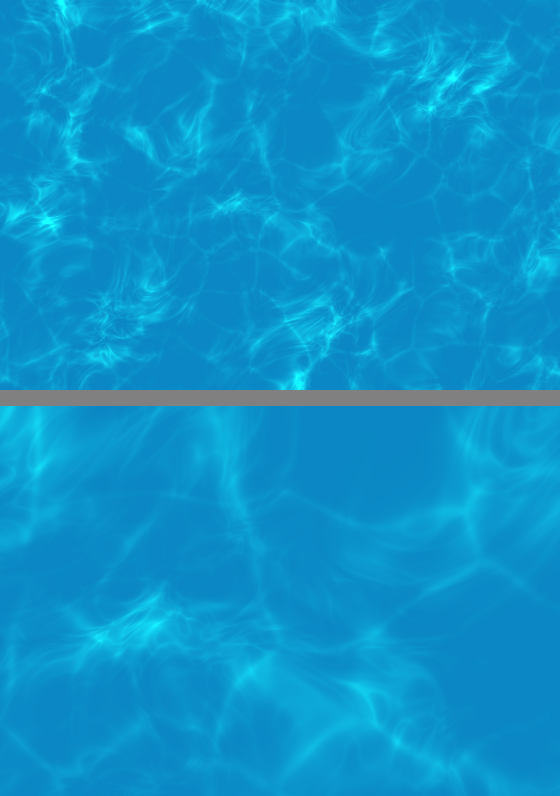
Top: the whole. Bottom: its middle third, enlarged.
Give the GLSL for this texture, as a Shadertoy shader.

```glsl
// Sunlit pool water: pale cyan caustic wisps drifting over deep blue.
// Soft clouds, warped ridged noise and faint Voronoi cells are summed,
// then squared so that dark water stays calm and bright water glows.

const vec3 DEEP_BLUE = vec3(0.039, 0.528, 0.768);
const vec3 CYAN_GLOW = vec3(0.0055, 0.055, 0.0325);

const float CLOUD_SCALE = 3.6;    // cells per canvas height
const float WISP_SCALE = 6.0;
const float CELL_SCALE = 8.0;
const float CLOUD_WEIGHT = 0.60;
const float WISP_WEIGHT = 0.65;
const float CELL_WEIGHT = 0.32;
const float WISP_TILT = 0.65;     // radians, direction of the streaks
const vec2 WISP_STRETCH = vec2(0.78, 1.12);
const float WISP_WARP = 0.55;
const float RIDGE_SOFTNESS = 0.10;
const float CELL_EDGE = 0.10;
const int WISP_LAYERS = 5;
const int CLOUD_LAYERS = 3;

float hash(vec2 p) {
    return fract(sin(dot(p, vec2(127.1, 311.7))) * 43758.5453);
}

vec2 hash2(vec2 p) {
    return vec2(hash(p), hash(p + vec2(37.3, 17.9)));
}

// Contribution of one lattice corner to the gradient noise
float corner(vec2 cell, vec2 offset) {
    float angle = 6.28318 * hash(cell);
    return dot(vec2(cos(angle), sin(angle)), offset);
}

// Signed gradient noise, centred on zero
float noise(vec2 p) {
    vec2 i = floor(p), f = fract(p);
    vec2 u = f * f * (3.0 - 2.0 * f);
    vec2 e = vec2(1.0, 0.0);
    float low = mix(corner(i, f), corner(i + e, f - e), u.x);
    float high = mix(corner(i + e.yx, f - e.yx), corner(i + e.xx, f - e.xx), u.x);
    return mix(low, high, u.y);
}

vec2 noise2(vec2 p) {
    return vec2(noise(p), noise(p + vec2(19.7, 43.1)));
}

mat2 rotation(float angle) {
    float c = cos(angle), s = sin(angle);
    return mat2(c, -s, s, c);
}

// Broad light and dark patches, scaled to unit deviation
float clouds(vec2 p) {
    float sum = 0.0, total = 0.0, weight = 1.0;
    for (int i = 0; i < CLOUD_LAYERS; i++) {
        sum += weight * noise(p);
        total += weight;
        weight *= 0.5;
        p = rotation(0.9) * p * 2.0 + 11.3;
    }
    return sum / total / 0.14;
}

// Folded bright filaments; each layer bends the finer ones after it
float wisps(vec2 p) {
    float sum = 0.0, total = 0.0, weight = 1.0;
    for (int i = 0; i < WISP_LAYERS; i++) {
        p += WISP_WARP * noise2(p * 0.8 + 5.2);
        float n = 2.0 * noise(p);
        float ridge = max(0.0, 1.0 - sqrt(n * n + RIDGE_SOFTNESS * RIDGE_SOFTNESS));
        sum += weight * ridge * ridge * ridge;
        total += weight;
        weight *= 0.75;
        p = rotation(0.25) * p * 1.75 + 23.7;
    }
    return (sum / total - 0.355) / 0.12;
}

// Pale borders between rounded dark cells
float cells(vec2 p) {
    vec2 i = floor(p), f = fract(p);
    float nearest = 8.0, second = 8.0;
    for (int y = -1; y <= 1; y++) {
        for (int x = -1; x <= 1; x++) {
            vec2 g = vec2(x, y);
            float d = length(g + hash2(i + g) - f);
            second = min(second, max(nearest, d));
            nearest = min(nearest, d);
        }
    }
    float gap = (second - nearest) / CELL_EDGE;
    return (1.0 / (1.0 + gap * gap) - 0.34) / 0.27;
}

void mainImage(out vec4 fragColor, in vec2 fragCoord) {
    vec2 p = fragCoord / iResolution.y + 3.0;
    vec2 bent = p + 0.09 * noise2(p * 4.0) + 0.025 * noise2(p * 13.0);

    float cloud = clouds(bent * CLOUD_SCALE);
    vec2 streak = rotation(WISP_TILT) * p * WISP_STRETCH.y;
    streak.x *= WISP_STRETCH.x / WISP_STRETCH.y;
    float wisp = wisps(streak * WISP_SCALE) * clamp(1.0 + 0.35 * cloud, 0.3, 1.8);
    float cell = cells(bent * CELL_SCALE);

    // Squaring gives a long bright tail above a calm floor
    float level = CLOUD_WEIGHT * cloud + WISP_WEIGHT * wisp + CELL_WEIGHT * cell;
    float glow = max(0.0, 0.83 + 0.55 * level);
    fragColor = vec4(DEEP_BLUE + CYAN_GLOW * glow * glow, 1.0);
}
```
